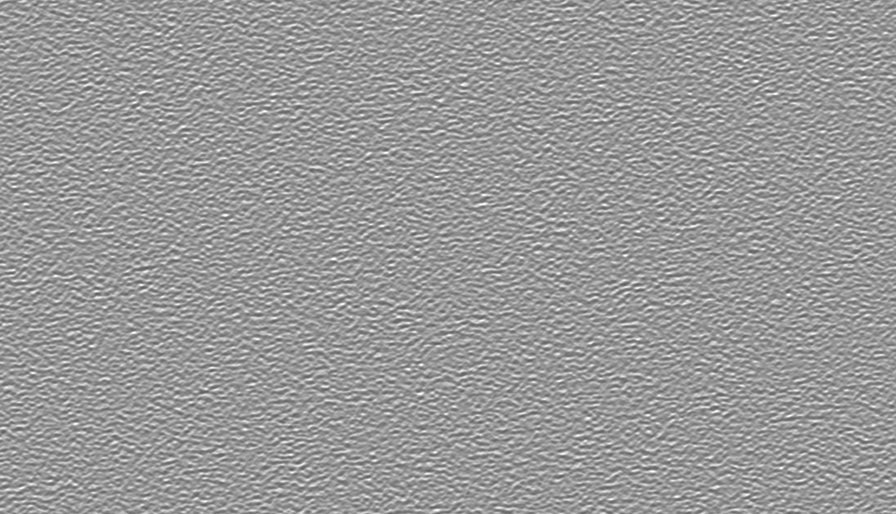
Write a WebGL 2 fragment shader that draws this texture.

```glsl
#version 300 es
precision highp float;
// Fine embossed grey leather: a height field of short flattened grains from
// crossed layers of gradient noise, gently bent by a slower noise and shaded
// by its slope towards a light from above, with broad slopes held back.

#define ROWS 110.0       // grain rows over the canvas height
#define STRETCH 1.4      // grain width over grain height
#define SLANT 0.05       // rise of the grains towards the right
#define BEND 0.2         // displacement by the slow noise, in grains
#define LIGHT_STEP 0.225 // half distance of the slope samples, in grains
#define FLATTEN 0.1      // share of the broad slope that is taken away
#define FINE 0.16        // height of the small grains
#define MID_TONE 0.588   // grey of level ground
#define CONTRAST 0.103   // spread of the shading
#define GLINT 0.011      // extra lift of the steepest slopes
#define PATCHINESS 0.15  // slow variation of relief strength

uniform vec2 u_resolution;
out vec4 fragColor;

// Integer hash of a lattice cell, two values from -1 to 1
vec2 hashCell(ivec2 cell, uint seed) {
    uvec2 v = uvec2(cell) * 1664525u + uvec2(1013904223u, 374761393u) + seed * 668265u;
    v.x += v.y * 1664525u;
    v.y += v.x * 1664525u;
    v ^= v >> 16u;
    v.x += v.y * 1664525u;
    v.y += v.x * 1664525u;
    v ^= v >> 16u;
    return vec2(v & 65535u) / 32767.5 - 1.0;
}

float cornerSlope(ivec2 cell, vec2 offset, uint seed) {
    return dot(normalize(hashCell(cell, seed) + 0.0001), offset);
}

float gradientNoise(vec2 p, uint seed) {
    ivec2 cell = ivec2(floor(p));
    vec2 f = fract(p);
    vec2 fade = f * f * f * (f * (f * 6.0 - 15.0) + 10.0);
    float low = mix(cornerSlope(cell, f, seed),
                    cornerSlope(cell + ivec2(1, 0), f - vec2(1, 0), seed), fade.x);
    float high = mix(cornerSlope(cell + ivec2(0, 1), f - vec2(0, 1), seed),
                     cornerSlope(cell + ivec2(1, 1), f - vec2(1, 1), seed), fade.x);
    return mix(low, high, fade.y);
}

// Height of the hide; p is measured in grain rows
float grainHeight(vec2 p) {
    vec2 q = vec2(p.x / STRETCH, p.y - SLANT * p.x);
    q += BEND * vec2(gradientNoise(p * 0.21, 11u), gradientNoise(p * 0.21, 12u));
    vec2 crossed = mat2(0.8, 0.6, -0.6, 0.8) * q;
    float grain = 0.7 * (gradientNoise(q, 1u) + gradientNoise(crossed * 1.06, 2u));
    float fine = FINE * gradientNoise(q * 1.6 + 8.3, 3u);
    return grain + fine;
}

// Height difference across p along the given half step
float slopeAlong(vec2 p, vec2 halfStep) {
    return grainHeight(p - halfStep) - grainHeight(p + halfStep);
}

void main() {
    vec2 p = gl_FragCoord.xy / u_resolution.y * ROWS;

    // Slope facing the light, scaled to a spread of about one
    vec2 toLight = LIGHT_STEP * vec2(-0.08, 1.0);
    float slope = slopeAlong(p, toLight) - FLATTEN * slopeAlong(p, 3.0 * toLight);
    slope *= (1.0 + PATCHINESS * gradientNoise(p * 0.09, 21u)) / 0.25;

    // Grey shading, a little longer in the lights than in the darks
    float tone = MID_TONE + CONTRAST * slope + GLINT * slope * slope;
    fragColor = vec4(vec3(clamp(tone, 0.0, 1.0)), 1.0);
}
```
